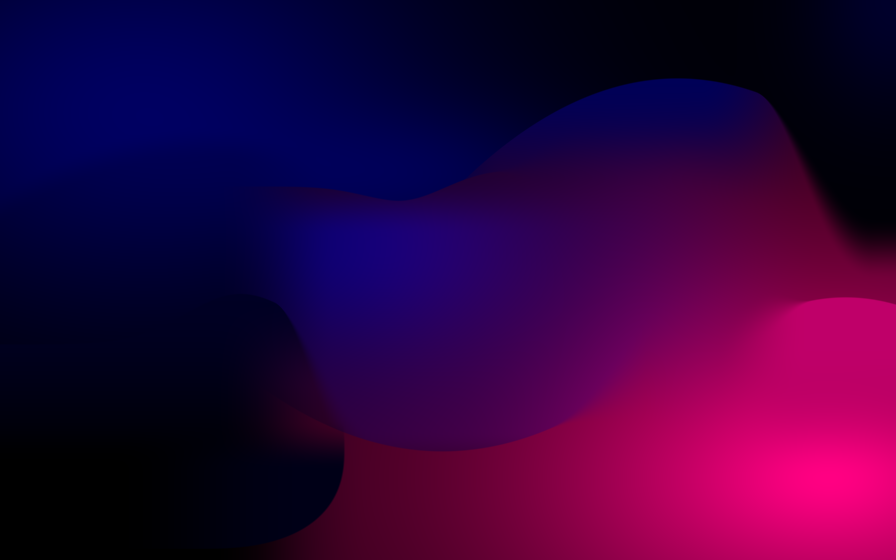
This background is drawn by a Shadertoy shader. Its source:

```glsl
// Flowing dark waves: navy at the upper left, hot pink at the lower right.
// Each wave is a height curve whose edge turns from crisp to blurred along x;
// the layers are filled with soft elliptical glows and painted back to front.

// Elliptical glow, 1 at its centre.
float glow(vec2 p, vec2 centre, vec2 radius) {
    vec2 d = (p - centre) / radius;
    return exp(-dot(d, d));
}

// Coverage of the area under a wave edge.
float under(float y, float edge, float blur) {
    float w = blur + 1.0 / iResolution.y;
    return 1.0 - smoothstep(edge - w, edge + w, y);
}

// Strength of the pink light, with a rounded peak.
float pinkLight(vec2 p) {
    vec2 d = (p - vec2(1.48, 0.146)) * vec2(1.0, 1.8);
    return exp(-1.5 * (sqrt(dot(d, d) + 0.01) - 0.1));
}

vec3 nightSky(vec2 p) {
    float blue = 0.02 + 0.36 * glow(p, vec2(0.25, 0.8), vec2(0.55, 0.38))
               + 0.17 * glow(p, vec2(0.8, 0.68), vec2(0.3, 0.13))
               + 0.15 * glow(p, vec2(1.6, 1.0), vec2(0.16, 0.2));
    float ridge = 0.745 - 0.9 * (p.x - 0.36) * (p.x - 0.36);
    blue *= 1.0 - 0.14 * under(p.y, ridge, 0.03) * (1.0 - smoothstep(0.4, 0.6, p.x));
    return vec3(0.0, 0.0, blue);
}

// Plum body lit by the pink light and a violet-blue glow.
vec3 plumBody(vec2 p, float light) {
    float red = light * mix(0.62, 1.05, smoothstep(0.8, 1.4, p.x));
    float blue = 0.5 * red + 0.14 * (1.0 - smoothstep(1.1, 1.5, p.x));
    vec3 violet = vec3(0.16 * smoothstep(0.4, 0.95, p.x), 0.0, 0.5);
    float lit = 0.9 * glow(p, vec2(0.68, 0.56), vec2(0.3, 0.2));
    lit *= 1.0 - smoothstep(0.58, 0.69, p.y);
    return mix(vec3(red, 0.0, blue), violet, lit);
}

void mainImage(out vec4 fragColor, in vec2 fragCoord) {
    vec2 p = fragCoord / iResolution.xy * vec2(1.6, 1.0);
    float x = p.x, y = p.y;
    float light = pinkLight(p);
    vec3 pink = vec3(1.0, 0.0, 0.51) * light;
    vec3 body = plumBody(p, light);
    vec3 color = nightSky(p);

    // Upper hill: blue crest melting into plum
    float hill = 0.86 - 1.25 * (x - 1.21) * (x - 1.21);
    hill = mix(hill, 0.556, smoothstep(1.35, 1.56, x));
    vec3 crest = mix(body, vec3(0.0, 0.0, 0.34), smoothstep(0.62, 0.86, y)
               * (1.0 - smoothstep(1.25, 1.5, x)));
    color = mix(color, crest, under(y, hill, 0.055 * smoothstep(1.36, 1.5, x))
          * smoothstep(0.78, 0.9, x));

    // Central body with a shallow trough in its rim
    float rim = 0.667 + 0.028 * smoothstep(0.7, 0.9, x)
              - 0.026 * exp(-pow((x - 0.72) / 0.1, 2.0));
    color = mix(color, body, under(y, rim, 0.09 * smoothstep(0.88, 1.05, x))
          * smoothstep(0.38, 0.6, x) * (1.0 - smoothstep(1.2, 1.35, x)));

    // Dark wave on the left
    float dune = 0.385 + 0.09 * exp(-pow((x - 0.43) / 0.14, 2.0));
    dune = mix(dune, 0.18, smoothstep(0.49, 0.67, x));
    vec3 dusk = vec3(0.0, 0.0, 0.14 * smoothstep(0.1, 0.48, y))
              + vec3(0.17, 0.0, 0.1) * smoothstep(0.38, 0.62, x)
              * (1.0 - smoothstep(0.3, 0.47, y));
    color = mix(color, dusk, under(y, dune, 0.05 * smoothstep(0.5, 0.6, x)));

    // Pink wave along the bottom
    float swell = min(0.194 + 1.1 * (x - 0.79) * (x - 0.79), 0.34);
    color = mix(color, pink * mix(0.88, 1.0, smoothstep(0.7, 1.2, x)),
                under(y, swell, 0.14 * smoothstep(0.98, 1.25, x))
                * smoothstep(0.45, 0.66, x));

    // Rounded shadow in the lower left corner
    vec2 q = vec2(max(x - 0.36, 0.0) / 0.255, abs(y - 0.2) / 0.18);
    float shadow = under(pow(q.x, 2.5) + pow(q.y, 2.5), 1.0, 0.02)
                 * (1.0 - smoothstep(0.16, 0.25, y));
    color = mix(color, vec3(0.0, 0.0, 0.09 * smoothstep(0.2, 0.55, x)), shadow);

    // Bright hump on the right
    float hump = 0.469 - 1.6 * (x - 1.51) * (x - 1.51);
    vec3 rose = mix(pink, vec3(0.75, 0.0, 0.41), smoothstep(0.15, 0.38, y));
    color = mix(color, rose, under(y, hump, 0.04 * (1.0 - smoothstep(1.36, 1.45, x)))
          * smoothstep(1.28, 1.44, x));

    fragColor = vec4(color, 1.0);
}
```
